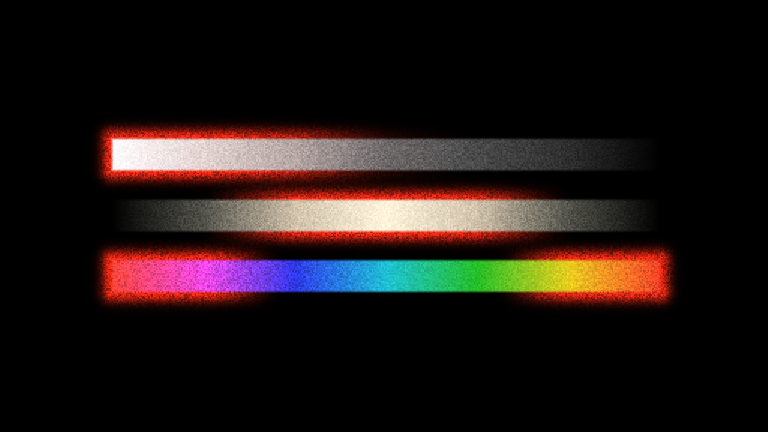
Write a Shadertoy shader that draws this background.

```glsl
const vec2 HALF_SIZE = vec2(0.634, 0.0365);
const float CENTER_X = 0.8935;
const float EDGE_SOFTNESS = 0.0045;
const float GLOW_RADIUS = 0.0235;
const float GRAIN_CELLS = 288.0;
const vec3 GLOW_COLOR = vec3(0.96, 0.16, 0.08);

// Evenly spaced colours from left to right
const vec3 FADE[7] = vec3[7](
    vec3(1.0, 0.99, 0.99), vec3(0.89, 0.83, 0.82), vec3(0.71, 0.65, 0.64),
    vec3(0.43, 0.41, 0.41), vec3(0.29), vec3(0.18), vec3(0.0));
const vec3 CREAM[7] = vec3[7](
    vec3(0.0), vec3(0.32, 0.32, 0.29), vec3(0.82, 0.76, 0.67),
    vec3(1.0, 0.96, 0.86), vec3(0.82, 0.76, 0.67), vec3(0.32, 0.32, 0.29), vec3(0.0));
const vec3 SPECTRUM[7] = vec3[7](
    vec3(1.0, 0.27, 0.22), vec3(0.97, 0.28, 0.92), vec3(0.18, 0.22, 0.93),
    vec3(0.12, 0.76, 0.84), vec3(0.14, 0.75, 0.15), vec3(0.91, 0.81, 0.12),
    vec3(1.0, 0.26, 0.16));

float hash(vec2 cell) {
    vec3 q = fract(vec3(cell.xyx) * 0.1031);
    q += dot(q, q.yzx + 33.33);
    return fract((q.x + q.y) * q.z);
}

float boxDistance(vec2 p, vec2 halfSize) {
    vec2 d = abs(p) - halfSize;
    return length(max(d, 0.0)) + min(max(d.x, d.y), 0.0);
}

vec3 ramp(vec3 stops[7], float t) {
    float position = clamp(t, 0.0, 1.0) * 6.0;
    int i = min(int(position), 5);
    return mix(stops[i], stops[i + 1], position - float(i));
}

// Bright red content spills a halo around the bar
vec3 barLight(vec2 p, float centerY, vec3 stops[7], float grain) {
    vec2 local = p - vec2(CENTER_X, centerY);
    vec3 fill = ramp(stops, local.x / (2.0 * HALF_SIZE.x) + 0.5);
    float d = boxDistance(local, HALF_SIZE);
    float inside = 1.0 - smoothstep(-EDGE_SOFTNESS, EDGE_SOFTNESS, d);
    float falloff = max(d, 0.0) / GLOW_RADIUS;
    float glow = exp(-falloff * falloff) * smoothstep(0.28, 0.95, fill.r);
    vec3 halo = GLOW_COLOR * glow * (1.0 + 0.45 * grain);
    vec3 body = fill * (1.0 + 0.32 * grain * (1.1 - fill.g));
    return mix(halo, body, inside);
}

void mainImage(out vec4 fragColor, in vec2 fragCoord) {
    vec2 p = fragCoord / iResolution.y;

    // Fine film grain, weighted toward zero
    vec2 cell = floor(p * GRAIN_CELLS);
    float grain = hash(cell) + hash(cell + 71.0) - 1.0;

    // Three bars stacked on black
    vec3 color = barLight(p, 0.642, FADE, grain);
    color += barLight(p, 0.501, CREAM, grain);
    color += barLight(p, 0.361, SPECTRUM, grain);

    fragColor = vec4(clamp(color, 0.0, 1.0), 1.0);
}
```
